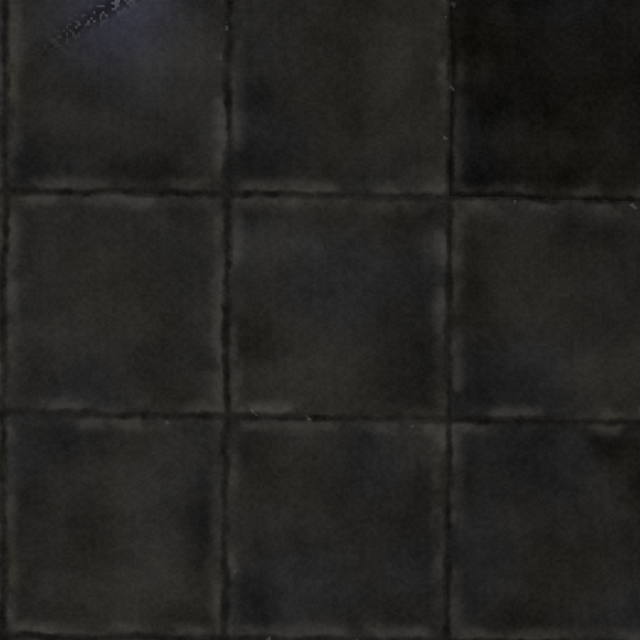
A three.js fragment shader for this texture:

```glsl
// Dark, worn, handmade square tiles: about three across and three down.
// A slightly skewed grid of rounded boxes gives broken joints and scuffed rims;
// layered noise, shifted per tile, adds mottling, grain, chips and a cool sheen.

varying vec2 vUv;

const float PITCH = 0.3475;                // tile spacing
const vec2  ORIGIN = vec2(0.003, 0.007);   // lower left joint crossing
const vec2  SKEW = vec2(-0.007, 0.014);    // lean of the joints
const float JOINT_HALF = 0.0050;
const float CORNER_RADIUS = 0.012;
const float WOBBLE = 0.0045;
const float ROUGHNESS = 0.0035;
const float MOTTLE = 0.095;
const float GRAIN = 0.045;
const float TILE_VARIATION = 0.010;
const int   CHIP_COUNT = 16;

const vec3 CLAY = vec3(0.151, 0.147, 0.139);
const vec3 JOINT = vec3(0.100, 0.095, 0.086);
const vec3 RIM_LIGHT = vec3(0.055, 0.053, 0.045);
const vec3 WARM_TINT = vec3(0.004, 0.002, -0.007);
const vec3 COOL_TINT = vec3(-0.004, -0.002, 0.006);
const vec3 CHIP = vec3(0.38, 0.38, 0.37);
const vec3 SHEEN = vec3(0.060, 0.064, 0.115);
const vec2 SHEEN_CENTER = vec2(0.18, 1.01);

float hash(vec2 p) {
  return fract(sin(dot(p, vec2(127.1, 311.7))) * 43758.5453);
}

float noise(vec2 p) {
  vec2 i = floor(p);
  vec2 f = fract(p);
  f = f * f * (3.0 - 2.0 * f);
  return mix(mix(hash(i), hash(i + vec2(1.0, 0.0)), f.x),
             mix(hash(i + vec2(0.0, 1.0)), hash(i + 1.0), f.x), f.y);
}

float fbm(vec2 p) {
  float sum = 0.0;
  float amp = 0.5;
  for (int i = 0; i < 5; i++) {
    sum += amp * noise(p);
    p = mat2(1.6, 1.2, -1.2, 1.6) * p + 7.3;
    amp *= 0.5;
  }
  return sum;
}

// Distance inward from the joint centre line, with rounded corners
float tileDepth(vec2 local) {
  vec2 q = abs(local - 0.5 * PITCH) - 0.5 * PITCH + CORNER_RADIUS;
  return CORNER_RADIUS - length(max(q, 0.0)) - min(max(q.x, q.y), 0.0);
}

// Per-tile brightness: random, with the right column darker at its ends
float tileTone(vec2 id) {
  float endShade = mix(0.028, 0.064, step(1.5, id.y));
  return (hash(id + 3.7) - 0.5) * 2.0 * TILE_VARIATION
       - endShade * step(1.5, id.x) * abs(id.y - 1.0);
}

// Small pale chips scattered close to the joints
float chips(vec2 p) {
  float mask = 0.0;
  for (int i = 0; i < CHIP_COUNT; i++) {
    float k = float(i);
    float along = hash(vec2(k, 1.3)) * 3.0;
    float line = floor(hash(vec2(k, 5.9)) * 3.0);
    float side = (hash(vec2(k, 8.1)) - 0.5) * 0.08;
    vec2 c = PITCH * (mod(k, 2.0) < 0.5 ? vec2(along, line + side) : vec2(line + side, along));
    vec2 d = p - c;
    d.y += 0.5 * d.x;
    float r = mix(0.004, 0.009, hash(vec2(k, 2.4)));
    float shape = length(d) + 0.008 * (noise(p * 220.0) - 0.3);
    mask += (1.0 - smoothstep(0.3 * r, r, shape)) * mix(0.2, 0.8, hash(vec2(k, 6.2)));
  }
  return min(mask, 1.0);
}

void main() {
  // Skewed, wavy tile grid with ragged edges
  vec2 p = vUv + SKEW * vUv.yx - ORIGIN;
  vec2 wave = vec2(noise(vUv * 22.0), noise(vUv * 22.0 + 41.0)) - 0.5;
  vec2 g = p + WOBBLE * wave;
  vec2 id = floor(g / PITCH);
  float ragged = fbm(vUv * 75.0) - 0.48;
  float depth = tileDepth(g - id * PITCH) + 2.0 * ROUGHNESS * ragged;
  vec2 q = vUv + 17.0 * vec2(hash(id), hash(id + 9.1));

  // Mottled face with faint warm and cool areas
  float cloud = fbm(q * 9.0) - 0.48;
  float wear = fbm(q * 20.0 + 5.0);
  vec3 color = CLAY + tileTone(id) + MOTTLE * cloud + 0.045 * (wear - 0.48);
  color += mix(COOL_TINT, WARM_TINT, smoothstep(0.3, 0.7, fbm(q * 6.0 + 31.0)));

  // Soft dark border inside a rim that fades in and out
  float border = smoothstep(0.012, 0.030, depth) * (1.0 - smoothstep(0.035, 0.090, depth));
  color -= 0.026 * border * smoothstep(0.35, 0.65, fbm(q * 11.0 + 13.0));
  float rim = smoothstep(0.001, 0.010, depth) * (1.0 - smoothstep(0.010, 0.034, depth));
  color += RIM_LIGHT * rim * mix(0.05, 1.1, smoothstep(0.32, 0.64, wear));

  // Cool sheen broken by a diagonal rough streak
  vec2 s = vUv - SHEEN_CENTER;
  float glow = exp(-dot(s, s) * 85.0) * step(id.x, 0.5);
  float streak = exp(-pow((s.y - 0.65 * s.x + 0.015) * 60.0, 2.0));
  float grit = smoothstep(0.45, 0.75, noise(vUv * 210.0));
  color += SHEEN * glow * (1.0 - 0.4 * streak) + glow * streak * (0.18 * grit - 0.06);

  // Shallow joints: soft, uneven in width, partly filled
  float width = JOINT_HALF * mix(0.7, 1.5, noise(vUv * 28.0 + 15.0));
  float joint = 1.0 - smoothstep(0.0, 1.7 * width, depth);
  float filled = smoothstep(0.30, 0.62, fbm(vUv * 26.0 + 3.0));
  vec3 jointColor = JOINT + 0.5 * tileTone(id) + 0.08 * ragged;
  color = mix(color, jointColor, joint * mix(1.0, 0.45, filled));

  // Chips and fine grain
  color = mix(color, CHIP, 0.7 * chips(p));
  color += GRAIN * (0.6 * noise(vUv * 260.0) + 0.4 * noise(vUv * 130.0 + 8.0) - 0.5);

  gl_FragColor = vec4(max(color, 0.0), 1.0);
}
```
